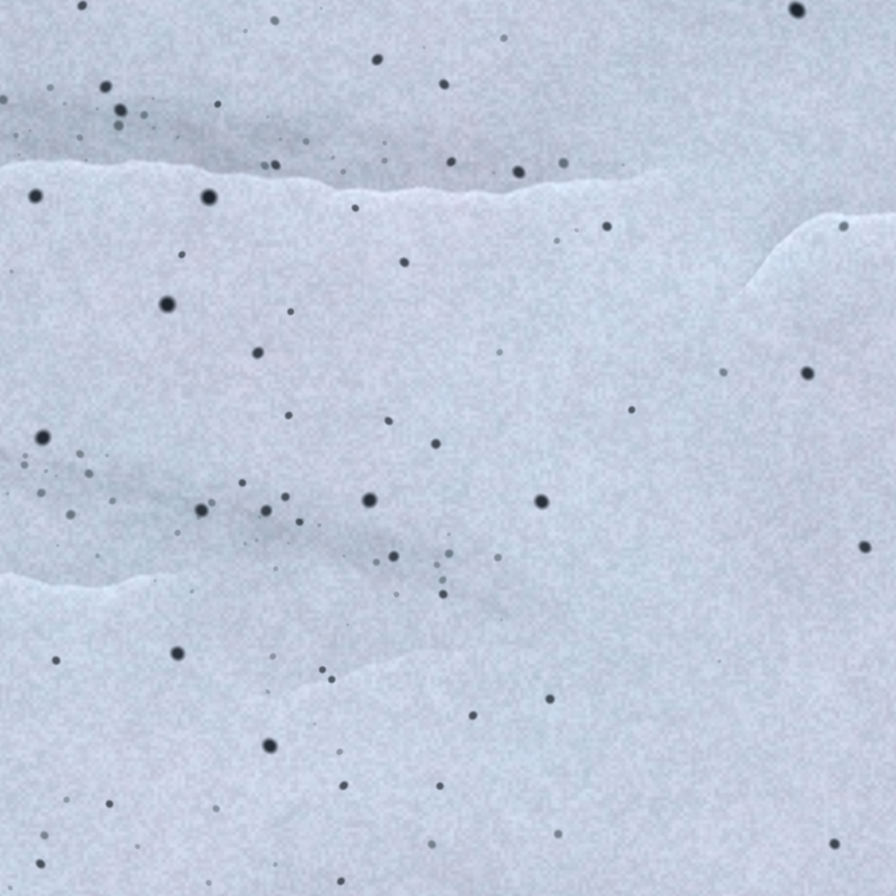
Reproduce this texture procedurally as a Shadertoy shader.

```glsl
float hash(vec2 p) {
    vec3 q = fract(p.xyx * 0.1031);
    q += dot(q, q.yzx + 33.33);
    return fract((q.x + q.y) * q.z);
}

// Smoothed lattice grain, centred on zero
float grain(vec2 p) {
    vec2 cell = floor(p), f = fract(p);
    f = f * f * (3.0 - 2.0 * f);
    float low = mix(hash(cell), hash(cell + vec2(1, 0)), f.x);
    float high = mix(hash(cell + vec2(0, 1)), hash(cell + vec2(1, 1)), f.x);
    return mix(low, high, f.y) - 0.5;
}

// Layered sines for soft folds in the snow
float swell(vec2 p) {
    float sum = 0.0, amp = 0.5;
    for (int i = 0; i < 6; i++) {
        p = mat2(0.8, 0.6, -0.6, 0.8) * p * 1.65 + 1.3;
        sum += amp * sin(p.x + 1.4 * sin(p.y + sum));
        amp *= 0.68;
    }
    return sum;
}

// Rubble-strewn bands: upper slope, middle diagonal, right-hand streak
float rubble(vec2 p) {
    float upper = (p.y - 0.868 + 0.08 * p.x) / 0.035;
    float middle = (p.y - 0.485 + 0.25 * p.x) / 0.033;
    float right = (p.y - 0.28 - 0.4 * p.x) / 0.035;
    return exp(-upper * upper) * (1.0 - smoothstep(0.3, 0.75, p.x))
         + exp(-middle * middle) * (1.0 - smoothstep(0.5, 0.66, p.x))
         + 0.4 * exp(-right * right) * smoothstep(0.7, 0.9, p.x);
}

// Dark stones, one candidate per jittered cell
float stones(vec2 uv, float cells, vec2 radii, vec2 chance, vec2 strength) {
    float dark = 0.0;
    for (int j = -1; j <= 1; j++)
    for (int i = -1; i <= 1; i++) {
        vec2 id = floor(uv * cells) + vec2(i, j);
        vec2 centre = (id + vec2(hash(id + 7.0), hash(id + 31.0))) / cells;
        float likely = chance.x * mix(1.3, 0.35, smoothstep(0.5, 0.75, centre.x))
                     + chance.y * rubble(centre);
        float size = pow(hash(id + 53.0), 1.6);
        float radius = mix(radii.x, radii.y, size);
        vec2 d = uv - centre;
        d.x += 0.4 * (hash(id + 71.0) - 0.5) * d.y;
        float body = 1.0 - smoothstep(0.45, 1.35, length(d) / radius);
        dark = max(dark, body * mix(strength.x, strength.y, size) * step(hash(id + 97.0), likely));
    }
    return dark;
}

// Sunlit lip with a glow below it and shade above it
float crest(vec2 uv, float height, float fade, float shade) {
    float below = height + 0.002 * sin(uv.x * 97.0) + 0.004 * grain(uv.xx * 45.0) - uv.y;
    float lip = 0.09 * exp(-max(below, 0.0) / 0.008) + 0.035 * exp(-max(below, 0.0) / 0.05);
    float shadow = shade * exp(-max(-below, 0.0) / 0.06);
    return fade * mix(-shadow, lip, smoothstep(-0.003, 0.004, below));
}

void mainImage(out vec4 fragColor, in vec2 fragCoord) {
    vec2 uv = fragCoord / iResolution.xy;
    float x = uv.x;
    float band = rubble(uv);

    // Broad folds and fine grain
    float tone = 0.019 * swell(uv * vec2(3.0, 5.0)) + 0.006;
    tone += 0.07 * grain(uv * 230.0) + 0.035 * grain(uv * 125.0 + 40.0);
    tone += 0.02 * grain(uv * 45.0) * (1.0 + band);

    // Wrinkled shade in the rubble
    vec2 slant = vec2(x, uv.y + 0.2 * x);
    tone -= band * (0.045 + 0.07 * grain(slant * vec2(28.0, 85.0)));

    // Snow crests
    tone += crest(uv, 0.803 + 0.017 * cos(8.0 * x - 0.8) + 0.003 * sin(43.0 * x),
                  1.0 - smoothstep(0.6, 0.82, x), 0.055);
    tone += crest(uv, 0.66 + 0.1 * smoothstep(0.79, 0.92, x),
                  smoothstep(0.78, 0.88, x), 0.045);
    tone += crest(uv, 0.353 + 0.009 * cos(30.0 * x + 0.4),
                  1.0 - smoothstep(0.14, 0.24, x), 0.03);
    tone += crest(uv, 0.25 + 0.025 * sin(14.0 * x - 5.5),
                  0.45 * smoothstep(0.24, 0.34, x) * (1.0 - smoothstep(0.42, 0.58, x)), 0.04);

    // Cool snow with faint pink and blue drift
    vec3 color = vec3(0.76, 0.80, 0.87) + tone * vec3(1.0, 1.0, 1.05);
    float tint = 0.008 * swell(uv.yx * 4.0 + 9.0) + 0.025 * grain(uv * 90.0 + 17.0);
    color += tint * vec3(1.0, -0.4, -0.3);

    // Scattered stones and small rubble
    float rocks = stones(uv, 16.0, vec2(0.004, 0.0095), vec2(0.15, 0.22), vec2(0.65, 0.97));
    float specks = stones(uv, 64.0, vec2(0.002, 0.006), vec2(0.008, 0.17), vec2(0.22, 0.75));
    color = mix(color, vec3(0.28, 0.33, 0.37), specks);
    color = mix(color, vec3(0.09, 0.12, 0.16), rocks);
    fragColor = vec4(clamp(color, 0.0, 1.0), 1.0);
}
```
